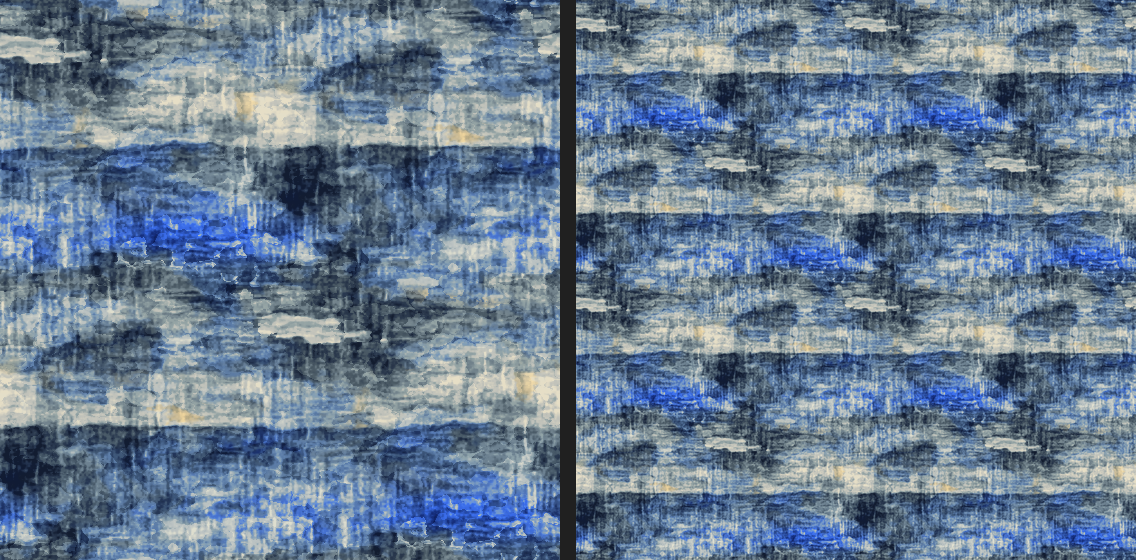
Left: one tile. Right: repeated 2 by 2.
Give the GLSL for this texture, as a WebGL 1 fragment shader.

```glsl
precision highp float;
uniform vec2 u_resolution;

const vec3 NAVY    = vec3(0.07, 0.11, 0.19);
const vec3 INK     = vec3(0.16, 0.22, 0.31);
const vec3 SLATE   = vec3(0.28, 0.35, 0.41);
const vec3 STEEL   = vec3(0.43, 0.51, 0.57);
const vec3 MIST    = vec3(0.56, 0.64, 0.67);
const vec3 PLASTER = vec3(0.73, 0.76, 0.76);
const vec3 CREAM   = vec3(0.87, 0.87, 0.81);
const vec3 OCHRE   = vec3(0.72, 0.60, 0.36);
const vec3 BLUE_TINT = vec3(0.83, 0.95, 1.15);
const vec3 COBALT_TINT = vec3(0.62, 0.86, 1.38);
const vec3 EARTH_TINT = vec3(1.05, 1.0, 0.94);
const float BASE_TONE = 0.485;
const float CLOUD = 0.66;
const float FLAKE = 0.17;
const float CHIP = 0.17;
const float DRIP = 0.40;
const float SCRATCH = 0.27;
const float GRAIN = 0.15;
const float LEDGE = 0.53;   // depth of the sharp shelf edge within a band

// Half-drop wrap: each half canvas repeats the last, shifted half a width.
vec2 wrapCell(vec2 cell, vec2 count) {
  float rows = count.y * 0.5;
  float drop = floor((cell.y + 0.5) / rows);
  return floor(mod(cell + 0.5 + vec2(drop * count.x * 0.5, 0.0), vec2(count.x, rows)));
}

float hash(vec2 cell, float seed) {
  vec3 q = fract((cell.xyx + seed * 17.3) * vec3(0.1031, 0.1030, 0.0973));
  q += dot(q, q.yzx + 33.33);
  return fract((q.x + q.y) * q.z);
}

float noise(vec2 p, vec2 count, float seed) {
  vec2 q = p * count, i = floor(q), f = q - i;
  f = f * f * (3.0 - 2.0 * f);
  float a = hash(wrapCell(i, count), seed);
  float b = hash(wrapCell(i + vec2(1.0, 0.0), count), seed);
  float c = hash(wrapCell(i + vec2(0.0, 1.0), count), seed);
  float d = hash(wrapCell(i + 1.0, count), seed);
  return mix(mix(a, b, f.x), mix(c, d, f.x), f.y);
}

float fbm(vec2 p, vec2 count, float seed) {
  float sum = 0.0, weight = 0.53;
  for (int i = 0; i < 4; i++) {
    sum += weight * noise(p, count, seed + float(i));
    count *= 2.0;
    weight *= 0.5;
  }
  return sum;
}

// Cellular noise: the value of the nearest flake.
float cellular(vec2 p, vec2 count, float seed) {
  vec2 q = p * count, i = floor(q);
  float nearest = 9.0, value = 0.0;
  for (int y = -1; y <= 1; y++) {
    for (int x = -1; x <= 1; x++) {
      vec2 cell = i + vec2(float(x), float(y));
      vec2 id = wrapCell(cell, count);
      float d = distance(q, cell + vec2(hash(id, seed), hash(id, seed + 1.0)));
      if (d < nearest) { nearest = d; value = hash(id, seed + 2.0); }
    }
  }
  return value;
}

// Soft ellipse repeated on the half-drop grid; centre is (x, depth in band).
float blotch(vec2 p, vec2 centre, vec2 size) {
  float d = 2.0 * (1.0 - p.y) - centre.y + 0.5;
  vec2 q = vec2(fract(p.x + 0.5 * floor(d) - centre.x + 0.5), fract(d)) - 0.5;
  q /= size;
  return exp(-dot(q, q));
}

void main() {
  vec2 p = gl_FragCoord.xy / u_resolution;

  // Warped spaces
  vec2 bend = vec2(fbm(p, vec2(8.0, 12.0), 1.0), fbm(p, vec2(6.0, 12.0), 7.0)) - 0.5;
  vec2 rough = vec2(fbm(p, vec2(40.0, 48.0), 13.0), fbm(p, vec2(32.0, 64.0), 19.0)) - 0.5;
  vec2 w = p + bend * vec2(0.26, 0.10) + rough * vec2(0.06, 0.03);
  float depth = fract(2.0 * (1.0 - p.y - bend.y * 0.035 - rough.y * 0.012));

  // Textures: clouds, flakes, chips, vertical drips, horizontal scratches
  float cloud = fbm(w, vec2(6.0, 16.0), 25.0) - 0.5;
  float flake = cellular(w, vec2(12.0, 26.0), 31.0) - 0.5;
  float chip = cellular(p + rough * vec2(0.05, 0.025), vec2(40.0, 64.0), 34.0) - 0.5;
  float drip = noise(p + rough * vec2(0.008, 0.12), vec2(180.0, 26.0), 37.0) * 0.6
             + noise(p + rough * vec2(0.02, 0.12), vec2(84.0, 18.0), 39.0) * 0.4 - 0.5;
  float scratch = noise(p + rough * vec2(0.12, 0.01), vec2(22.0, 180.0), 41.0) - 0.5;
  float grain = noise(p, vec2(250.0, 250.0), 43.0) - 0.5;

  // Large composition
  float below = smoothstep(LEDGE - 0.004, LEDGE + 0.01, depth);
  float presence = smoothstep(0.36, 0.56, fbm(p, vec2(6.0, 4.0), 73.0));
  float shelf = smoothstep(0.2, 0.48, depth) * (1.0 - below) * mix(0.35, 1.1, presence);
  float shade = below * (1.0 - smoothstep(0.56, 0.78, depth)) * mix(0.5, 1.0, presence);
  float storm = blotch(w, vec2(0.36, 0.97), vec2(0.30, 0.12));
  float dusk = blotch(w, vec2(0.68, 0.30), vec2(0.17, 0.10));
  float pillar = blotch(w, vec2(0.51, 0.64), vec2(0.06, 0.17)) + 0.5 * drip + 0.3 * chip;
  pillar = smoothstep(0.35, 0.75, pillar) * below;
  float haze = blotch(w, vec2(0.42, 0.55), vec2(0.08, 0.25));
  float splash = blotch(w, vec2(0.04, 0.18), vec2(0.16, 0.05));
  splash = smoothstep(0.35, 0.65, splash + scratch * 0.4 + chip * 0.25);
  float cobalt = blotch(w, vec2(0.32, 0.81), vec2(0.17, 0.08));
  float wet = smoothstep(0.38, 0.58, fbm(p, vec2(8.0, 10.0), 47.0) + 0.06 * below);

  // Lightness
  float tone = BASE_TONE + 0.16 * shelf - 0.11 * shade - 0.20 * storm;
  tone += 0.14 * haze - 0.15 * pillar - 0.11 * dusk - 0.04 * cobalt;
  tone += CLOUD * cloud + FLAKE * flake + CHIP * chip + GRAIN * grain;
  tone += DRIP * drip * mix(0.3, 1.25, wet) + SCRATCH * scratch * mix(1.1, 0.45, wet);
  float paste = 0.80 + 0.35 * scratch + 0.3 * cloud + 0.14 * chip + 0.1 * grain;
  tone = mix(tone, paste, splash * 0.85);

  // Ledge line, pale brush strokes and flecks
  float line = (depth - LEDGE - 0.006) / 0.009;
  float ridge = 1.0 - abs(2.0 * fbm(w, vec2(16.0, 44.0), 53.0) - 1.0);
  float stroke = smoothstep(0.84, 0.99, ridge) * smoothstep(-0.2, 0.3, chip + drip);
  float fleck = smoothstep(0.2, 0.4, drip) * wet;
  tone += 0.30 * stroke * storm + 0.14 * fleck;
  tone -= 0.24 * exp(-line * line) * smoothstep(-0.1, 0.15, cloud + 0.3 * scratch);

  // Paint
  vec3 color = mix(NAVY, INK, smoothstep(0.08, 0.23, tone));
  color = mix(color, SLATE, smoothstep(0.23, 0.35, tone));
  color = mix(color, STEEL, smoothstep(0.35, 0.49, tone));
  color = mix(color, MIST, smoothstep(0.49, 0.62, tone));
  color = mix(color, PLASTER, smoothstep(0.62, 0.75, tone));
  color = mix(color, CREAM, smoothstep(0.75, 0.95, tone));
  float hue = fbm(w, vec2(8.0, 14.0), 59.0);
  float lower = smoothstep(0.5, 0.6, depth) * (1.0 - smoothstep(0.88, 1.0, depth));
  float dim = 1.0 - smoothstep(0.5, 0.72, tone);
  float blue = smoothstep(0.43, 0.64, hue + 0.10 * lower + 0.08 * storm - 0.06 * shelf);
  color *= mix(vec3(1.0), BLUE_TINT, blue * dim);
  float vivid = cobalt * 0.8 + 0.6 * lower * smoothstep(0.53, 0.7, hue);
  color *= mix(vec3(1.0), COBALT_TINT, min(vivid, 1.0) * dim);
  color *= mix(vec3(1.0), EARTH_TINT, (1.0 - blue) * (1.0 - lower) * 0.7);

  // Ochre stains
  float rust = smoothstep(0.60, 0.74, fbm(w, vec2(12.0, 24.0), 67.0)) * shelf;
  rust = max(rust, 0.8 * blotch(w, vec2(0.33, 0.06), vec2(0.07, 0.03)) * smoothstep(-0.2, 0.3, chip));
  rust = max(rust, splash * smoothstep(0.48, 0.68, hue));
  color = mix(color, OCHRE * (0.55 + 0.8 * tone), rust * 0.5);
  gl_FragColor = vec4(color, 1.0);
}
```
